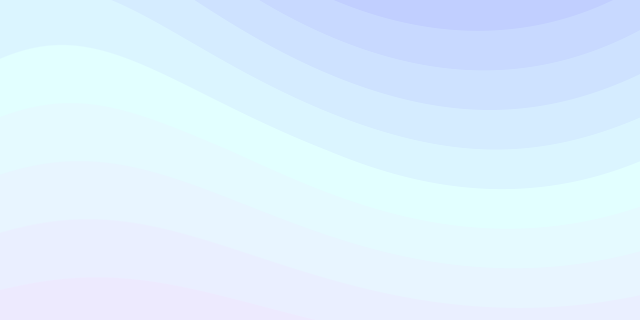
This background is drawn by a WebGL 1 fragment shader. Its source:

```glsl
precision highp float;
// Pastel stepped waves: a smooth height field, swayed by one slanted cosine,
// is cut into flat bands. The bands run from periwinkle at the top through
// pale cyan to lilac at the bottom, with softened steps.

#define WAVE_FREQ 2.403    // radians per canvas height
#define WAVE_START 0.172   // crest position at the top edge
#define WAVE_SLANT 0.15    // sideways drift of the crest with depth
#define BASE_LEVEL 2.2235  // mean band number at the top edge
#define BANDS_DOWN 6.797   // bands per canvas height
#define SWAY 2.0015        // wave strength at the top, in bands
#define SWAY_FADE 1.286    // loss of wave strength per canvas height
#define TOP_BEND 0.3       // extra sharpening of the upper slopes
#define BEND_FADE 2.13     // how fast that sharpening dies out
#define CYAN_BAND 5.0      // band where the two ramps meet
#define LAST_BAND 9.0

uniform vec2 u_resolution;

const vec3 PERIWINKLE = vec3(0.757, 0.812, 1.0);
const vec3 PALE_CYAN = vec3(0.886, 1.0, 1.0);
const vec3 LILAC = vec3(0.930, 0.918, 0.998);

// Continuous band number; depth is measured down from the top edge.
float bandLevel(float x, float depth) {
    float phase = WAVE_FREQ * (x - WAVE_START - WAVE_SLANT * depth);
    float wave = cos(phase);
    float bend = TOP_BEND * max(0.0, 1.0 - BEND_FADE * depth);
    return BASE_LEVEL + BANDS_DOWN * depth
         + (SWAY - SWAY_FADE * depth) * wave
         - bend * (1.0 - wave * wave);
}

// Floor with each step smoothed over the given width.
float softFloor(float level, float width) {
    float nearest = floor(level + 0.5);
    return nearest - 1.0 + clamp((level - nearest) / width + 0.5, 0.0, 1.0);
}

// Two linear ramps joined at the cyan band.
vec3 palette(float band) {
    vec3 upper = mix(PERIWINKLE, PALE_CYAN, clamp(band / CYAN_BAND, 0.0, 1.0));
    float lower = clamp((band - CYAN_BAND) / (LAST_BAND - CYAN_BAND), 0.0, 1.0);
    return mix(upper, LILAC, lower);
}

void main() {
    vec2 p = gl_FragCoord.xy / u_resolution.y;
    float level = bandLevel(p.x, 1.0 - p.y);
    float pixelStep = BANDS_DOWN / u_resolution.y;
    gl_FragColor = vec4(palette(softFloor(level, pixelStep)), 1.0);
}
```
